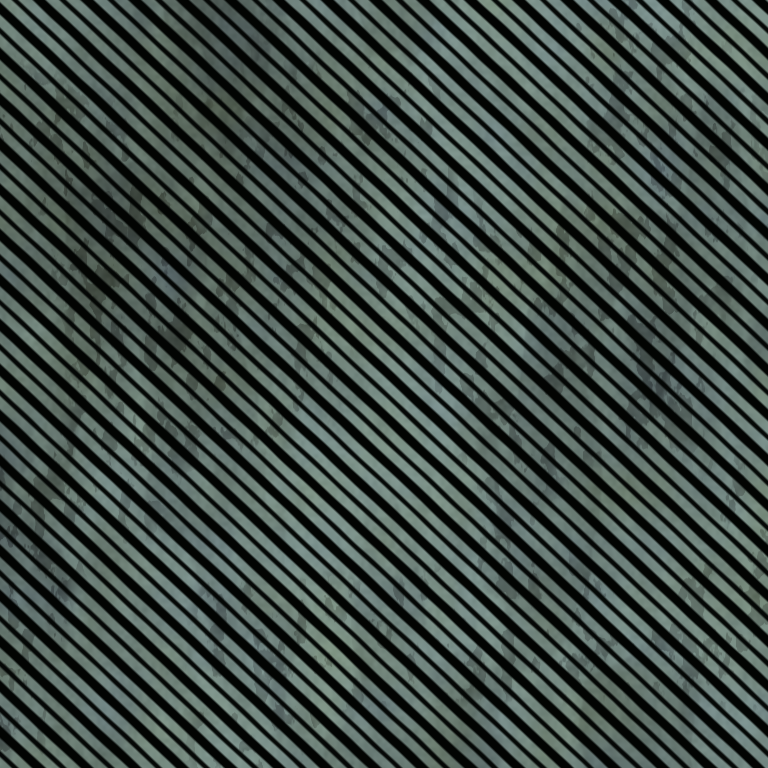
Reproduce this pattern procedurally as a WebGL 2 fragment shader.

```glsl
#version 300 es
precision highp float;

uniform vec2 u_resolution;
out vec4 fragColor;

#define REPEATS vec2(16.0, 17.0)
#define PHASE -0.19
#define THICK_WIDTH 0.275
#define THIN_WIDTH 0.14
#define EDGE_SOFTNESS 0.042
#define WOBBLE 0.02
#define STAIN_AMOUNT 1.05
#define CHIP_AMOUNT 0.40
#define INK vec3(0.006, 0.015, 0.009)
#define WORN_GREY vec3(0.26, 0.30, 0.28)
#define PALE_GREY vec3(0.49, 0.575, 0.54)

float hash(vec2 p) {
    vec3 q = fract(p.xyx * vec3(0.1031, 0.1030, 0.0973));
    q += dot(q, q.yzx + 33.33);
    return fract((q.x + q.y) * q.z);
}

float noise(vec2 p) {
    vec2 cell = floor(p);
    vec2 f = fract(p);
    f = f * f * (3.0 - 2.0 * f);
    return mix(mix(hash(cell), hash(cell + vec2(1.0, 0.0)), f.x),
               mix(hash(cell + vec2(0.0, 1.0)), hash(cell + 1.0), f.x), f.y);
}

float fbm(vec2 p) {
    float sum = 0.0;
    float gain = 0.5;
    for (int i = 0; i < 4; i++) {
        sum += gain * noise(p);
        p = p * 2.03 + 17.3;
        gain *= 0.5;
    }
    return sum / 0.9375;
}

// Coverage of a line centred in the repeat, measured in repeats
float lineMask(float phase, float center, float width, float blur) {
    float d = abs(fract(phase - center + 0.5) - 0.5) - 0.5 * width;
    return 1.0 - smoothstep(-blur, blur, d);
}

// Pale paint with cloudy stains, upright streaks and small chips
vec3 wornPaint(vec2 uv, float phase) {
    float cloud = fbm(uv * vec2(4.0, 3.0) + 4.7);
    float streak = fbm(uv * vec2(38.0, 16.0) + 31.0);
    float patches = smoothstep(0.54, 0.57, fbm(uv * vec2(7.0, 3.0) + 52.0));
    float chipZone = smoothstep(0.42, 0.62, noise(uv * 6.0 + 9.0));
    float chips = chipZone * smoothstep(0.59, 0.65, fbm(uv * vec2(56.0, 30.0)));
    float bandTone = hash(vec2(floor(phase * 2.0), 7.0)) - 0.5;

    float wear = 0.27 + STAIN_AMOUNT * (cloud - 0.5) + 0.40 * (streak - 0.5);
    wear += 0.18 * patches + CHIP_AMOUNT * chips + 0.12 * bandTone;
    vec3 paint = mix(PALE_GREY, WORN_GREY, clamp(wear, 0.0, 1.1));

    // Drift between greenish and bluish grey
    float tint = fbm(uv * 14.0 + 80.0) - 0.5;
    paint += tint * vec3(0.02, 0.015, -0.07);
    return paint + 0.04 * (noise(uv * 170.0) - 0.5);
}

void main() {
    vec2 uv = gl_FragCoord.xy / u_resolution;
    float phase = dot(uv, REPEATS) - PHASE;
    phase += WOBBLE * (noise(uv * 24.0) - 0.5);

    // Softness never falls below the size of a pixel
    float blur = max(EDGE_SOFTNESS, 0.7 * length(REPEATS / u_resolution));
    float widthShift = 0.03 * (noise(uv * 30.0 + 12.0) - 0.5);
    float thick = lineMask(phase, 0.0, THICK_WIDTH + widthShift, blur);
    float thin = lineMask(phase, 0.5, THIN_WIDTH + widthShift, blur);

    vec3 color = wornPaint(uv, phase);
    color = mix(color, INK, max(thick, 0.97 * thin));
    fragColor = vec4(color, 1.0);
}
```
